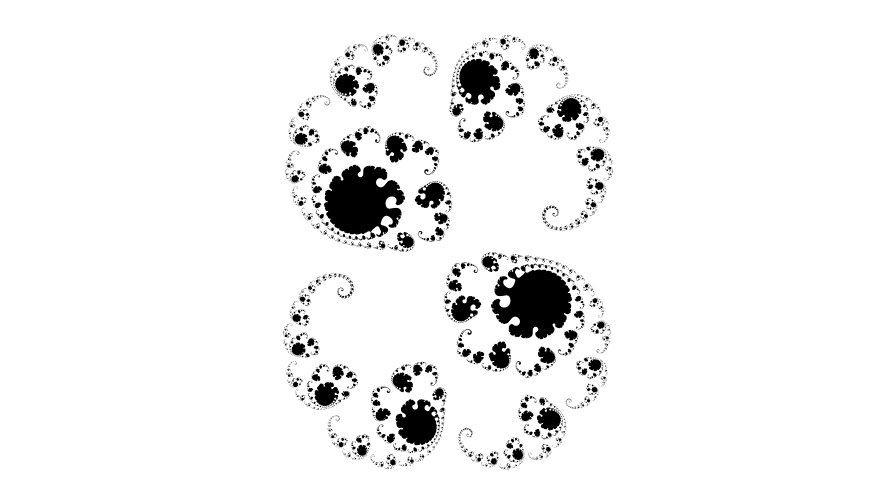
Give the GLSL for this background, as a Shadertoy shader.

```glsl
// Black Julia set islands with curling chains of dust on a white ground.

// Returns 1 where the orbit of z escapes, 0 where it stays bounded.
float escapes(vec2 z) {
    const vec2 seed = vec2(0.285, -0.01);
    for (int i = 0; i < 50; i++) {
        z = vec2(z.x * z.x - z.y * z.y, 2.0 * z.x * z.y) + seed;
        if (dot(z, z) > 4.0) return 1.0;
    }
    return 0.0;
}

void mainImage(out vec4 fragColor, in vec2 fragCoord) {
    const int GRID = 4;
    float light = 0.0;

    // Average a grid of samples to smooth the edges and fine dust
    for (int y = 0; y < GRID; y++) {
        for (int x = 0; x < GRID; x++) {
            vec2 jitter = (vec2(x, y) + 0.5) / float(GRID) - 0.5;
            vec2 plane = 2.5 * (fragCoord + jitter - 0.5 * iResolution.xy) / iResolution.y;
            light += escapes(plane);
        }
    }

    fragColor = vec4(vec3(light / float(GRID * GRID)), 1.0);
}
```
